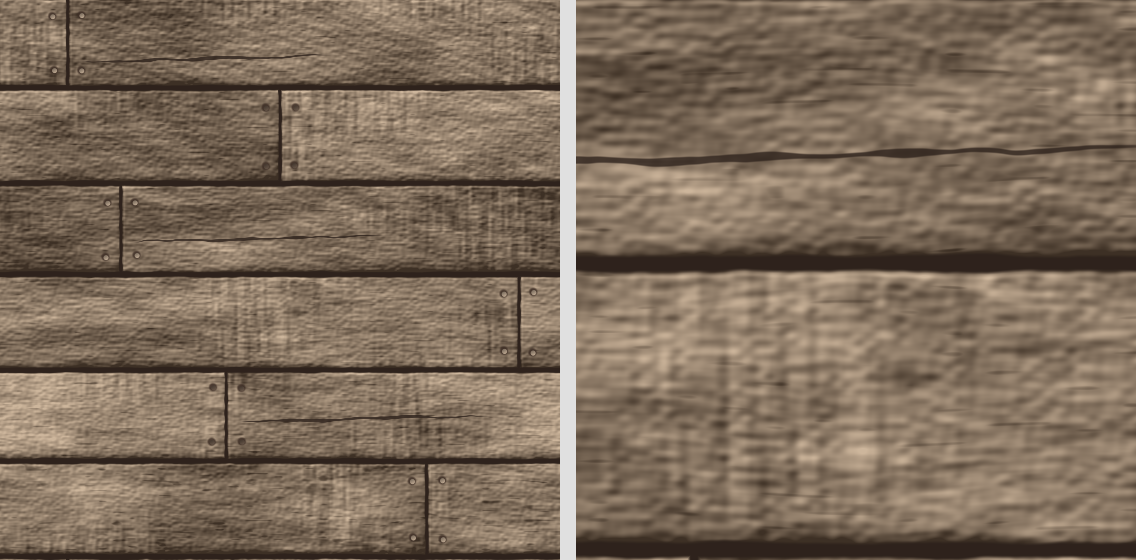
Left, the full canvas; right, a detail of the centre.
This texture is drawn by a three.js fragment shader. Its source:

```glsl
// Weathered brown wood planks in six staggered rows, with nails, cracks and dark gaps.
#define ROWS 6.0
#define ROW_SHIFT 0.008
#define ROW_GAP 0.0048
#define SEAM_GAP 0.0028
#define EDGE_BLUR 0.0013
#define NAIL_INSET vec2(0.026, 0.033)
#define NAIL_RADIUS 0.0075
#define GRAIN 0.55
#define BLOTCH 0.85
#define WOOD_DARK vec3(0.29, 0.235, 0.185)
#define WOOD_LIGHT vec3(0.78, 0.69, 0.59)
#define GAP_COLOR vec3(0.18, 0.135, 0.11)

varying vec2 vUv;

float hash(vec2 p) {
  return fract(sin(dot(p, vec2(127.1, 311.7))) * 43758.5453);
}

float noise(vec2 p) {
  vec2 i = floor(p), f = fract(p);
  f = f * f * (3.0 - 2.0 * f);
  return mix(mix(hash(i), hash(i + vec2(1.0, 0.0)), f.x),
             mix(hash(i + vec2(0.0, 1.0)), hash(i + 1.0), f.x), f.y);
}

float fbm(vec2 p) {
  float sum = 0.0, amp = 0.53;
  for (int i = 0; i < 4; i++) {
    sum += amp * noise(p);
    p = p * 2.03 + 17.1;
    amp *= 0.5;
  }
  return sum;
}

// Value for one of six rows, counted from the bottom.
float pick(vec3 lower, vec3 upper, float row) {
  vec3 chosen = 1.0 - min(abs(mod(row, 3.0) - vec3(0.0, 1.0, 2.0)), 1.0);
  return dot(row < 2.5 ? lower : upper, chosen);
}

// Brightness of the bare wood; p runs along and across the grain.
float woodTone(vec2 p) {
  vec2 bent = p + vec2(0.0, 0.012 * (noise(p * vec2(7.0, 16.0)) - 0.5));
  float tone = BLOTCH * (fbm(bent * vec2(5.0, 17.0)) - 0.5);
  tone += GRAIN * (fbm(bent * vec2(13.0, 85.0)) - 0.5);
  tone += 0.3 * (noise(bent * vec2(65.0, 290.0)) - 0.5);
  // Saw marks across the grain, in patches
  float patches = smoothstep(0.4, 0.75, noise(p * vec2(6.0, 9.0) + 31.0));
  tone += 0.4 * patches * (noise(p * vec2(170.0, 20.0)) - 0.5);
  // Fine wrinkles lit from above
  vec2 w = p * vec2(150.0, 210.0);
  tone += 0.3 * (noise(w) - noise(w + vec2(-0.4, 0.7)));
  // Short dark flecks
  tone -= 0.28 * smoothstep(0.8, 0.95, noise(bent * vec2(38.0, 200.0) + 9.0));
  return tone;
}

void main() {
  // Plank layout: one seam per row
  float s = (vUv.y - ROW_SHIFT) * ROWS;
  s += 0.012 * cos(3.14159 * s);
  float row = mod(floor(s), ROWS);
  float height = 1.0 / ROWS;
  float v = fract(s) * height;
  float seam = pick(vec3(0.762, 0.404, 0.927), vec3(0.216, 0.5, 0.121), row);
  float u = fract(vUv.x - seam);
  vec2 p = vec2(u, v + row * 7.3);

  // Distance to the worn plank outline
  float worn = 0.004 * (fbm(vec2(u * 28.0, row * 5.0 + step(0.08, v) * 2.7)) - 0.5);
  float rowEdge = min(v, height - v) - ROW_GAP + worn;
  float seamEdge = min(u, 1.0 - u) - SEAM_GAP + 0.002 * (noise(p * 80.0) - 0.5);
  float edge = min(rowEdge, seamEdge);

  // Wood, with the tone drifting from one end to the other
  float startTone = pick(vec3(0.57, 0.46, 0.5), vec3(0.55, 0.68, 0.5), row);
  float endTone = pick(vec3(0.36, 0.72, 0.52), vec3(0.29, 0.43, 0.56), row);
  float tone = mix(startTone, endTone, smoothstep(0.1, 0.8, u)) + woodTone(p);

  // Dirty lower edge, lit upper edge, shaded sides
  tone -= 0.42 * exp(-max(v - ROW_GAP, 0.0) / 0.006);
  tone -= 0.2 * exp(-max(edge, 0.0) / 0.004);
  float lip = height - v - ROW_GAP + worn - 0.0025;
  tone += 0.32 * exp(-lip * lip / 0.000003) * (0.4 + noise(p * vec2(25.0, 1.0)));
  tone += 0.15 * exp(-pow((u - SEAM_GAP - 0.003) / 0.002, 2.0));
  vec3 color = mix(WOOD_DARK, WOOD_LIGHT, clamp(tone, -0.1, 1.05));

  // Long crack in every second row
  float crackY = 0.077 - 0.006 * row + 0.025 * u + 0.008 * (fbm(vec2(u * 18.0, row)) - 0.5);
  float taper = smoothstep(0.01, 0.12, u) * (1.0 - smoothstep(0.28, 0.5, u));
  float crackWidth = 0.0022 * taper * (0.25 + noise(vec2(u * 35.0, row)));
  float crack = 1.0 - smoothstep(crackWidth, crackWidth + EDGE_BLUR, abs(v - crackY));
  color = mix(color, GAP_COLOR, 0.8 * crack * smoothstep(0.0, 0.2, taper) * step(0.5, mod(row, 2.0)));

  // Two nails at each plank end: pale heads, or dark ones in every third row
  vec2 side = vec2(step(0.5, u), step(0.5 * height, v));
  vec2 q = vec2(u, v) - mix(NAIL_INSET, vec2(1.0, height) - NAIL_INSET, side);
  vec2 nailId = side + row * 3.0;
  q += 0.005 * (vec2(hash(nailId), hash(nailId + 5.0)) - 0.5);
  float darkNail = 1.0 - step(0.5, abs(mod(row, 3.0) - 1.0));
  float hole = 1.0 - smoothstep(NAIL_RADIUS * 0.65, NAIL_RADIUS * 1.25, length(q));
  color = mix(color, GAP_COLOR * 1.35, 0.85 * hole);
  vec2 headPos = q - vec2(0.001, -0.0012);
  float head = 1.0 - smoothstep(0.0035, 0.0055, length(headPos));
  vec3 headColor = mix(vec3(0.67, 0.6, 0.52), vec3(0.34, 0.285, 0.24), darkNail);
  headColor *= 1.0 - 45.0 * (headPos.y - headPos.x * 0.5);
  color = mix(color, headColor, 0.85 * head);

  // Gaps between planks
  color = mix(GAP_COLOR, color, smoothstep(-EDGE_BLUR, EDGE_BLUR, edge));
  gl_FragColor = vec4(color, 1.0);
}
```
